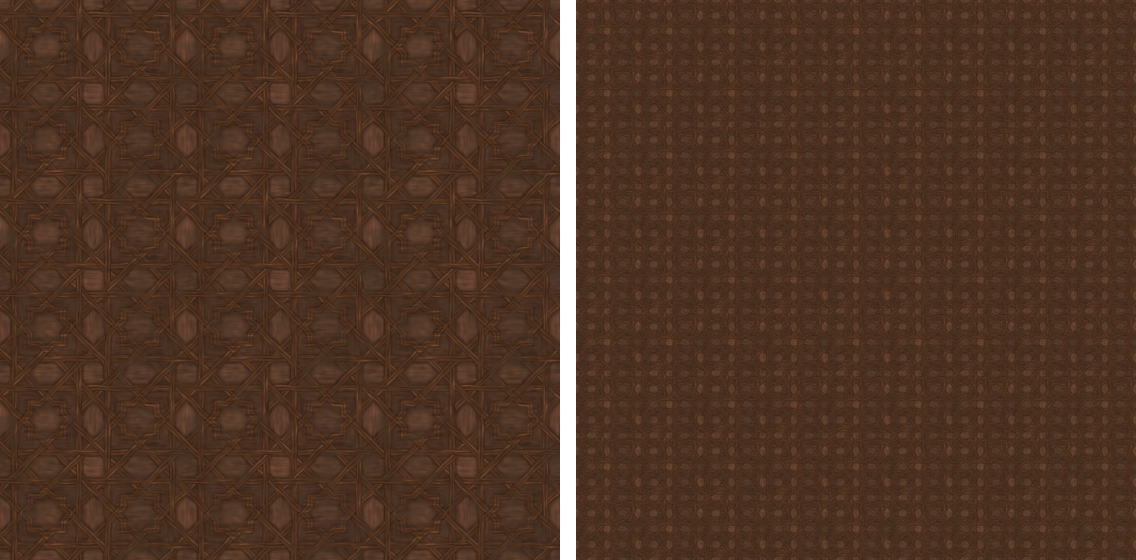
Left, the tile; right, the same tile 3 across and 3 down.
Write a Shadertoy shader that draws this pattern.

```glsl
// Dark carved wood lattice: eight-pointed stars, long hexagons and interlaced grooved straps

const float PI = 3.14159265;
const float STRAP = 0.034;  // half width of a strap, in cells

float hash(vec2 p) {
    vec3 q = fract(vec3(p.xyx) * 0.1031);
    q += dot(q, q.yzx + 33.33);
    return fract((q.x + q.y) * q.z);
}

vec2 gradient(vec2 cell, vec2 period) {
    float angle = 2.0 * PI * hash(mod(cell, period) + 7.0);
    return vec2(cos(angle), sin(angle));
}

// Gradient noise that wraps after a whole period
float noise(vec2 p, vec2 period) {
    vec2 i = floor(p), f = fract(p);
    vec2 s = f * f * f * (f * (f * 6.0 - 15.0) + 10.0);
    vec2 e = vec2(1, 0);
    float a = dot(gradient(i, period), f);
    float b = dot(gradient(i + e.xy, period), f - e.xy);
    float c = dot(gradient(i + e.yx, period), f - e.yx);
    float d = dot(gradient(i + e.xx, period), f - e.xx);
    return mix(mix(a, b, s.x), mix(c, d, s.x), s.y);
}

// Wood fibre running along the first axis; repeats every two cells
float fibre(vec2 p, vec2 scale) {
    return noise(p * scale, scale * 2.0) + 0.7 * noise(p * scale * 2.0 + 0.5, scale * 4.0);
}

// Union of a square and a diamond
float starDistance(vec2 p) {
    p = abs(p);
    return min(max(p.x, p.y) - 0.177, (p.x + p.y - 0.25) * 0.7071);
}

// Lays one strap, with its shadow, over any strap of lower rank
void layStrap(inout vec3 color, inout float topRank, float d, float rank, float grain, float pixel) {
    if (rank <= topRank) return;
    float t = d / STRAP;
    float cover = 1.0 - smoothstep(STRAP - 0.6 * pixel, STRAP + 0.6 * pixel, d);
    color *= 1.0 - 0.13 * (1.0 - smoothstep(0.9, 1.6, t));
    float ridge = smoothstep(0.0, 0.4, t) * (1.0 - smoothstep(0.55, 1.0, t));
    vec3 wood = mix(vec3(0.272, 0.17, 0.116), vec3(0.328, 0.2, 0.122), ridge);
    wood *= 1.0 + 0.3 * grain;
    wood += vec3(0.05, 0.033, 0.016) * smoothstep(0.25, 0.6, grain) * ridge;
    color = mix(color, wood, cover);
    if (cover > 0.5) topRank = rank;
}

void mainImage(out vec4 fragColor, in vec2 fragCoord) {
    vec2 p = fragCoord / iResolution.xy * 6.0;
    float pixel = 6.0 / min(iResolution.x, iResolution.y);

    // Slightly uneven handwork
    p += 0.012 * vec2(noise(p * 6.0, vec2(12)), noise(p.yx * 6.0 + 0.5, vec2(12)));
    vec2 local = fract(p) - 0.5;
    vec2 diagonal = vec2(p.x + p.y, p.x - p.y);

    // Distances to the strap centre lines
    float star = starDistance(local);
    vec2 straight = abs(abs(local) - 0.345);
    vec2 slanted = abs(fract(diagonal * 2.0) - 0.5) * 0.35355;
    float gap = min(min(straight.x, straight.y), abs(star));
    if (star > 0.0) gap = min(gap, min(slanted.x, slanted.y));

    // Panels: stars, hexagons and corner octagons lie on a half-cell lattice
    vec2 id = floor(p * 2.0 + 0.5);
    vec2 offset = p - id * 0.5;
    vec2 kind = mod(id, 2.0);
    float tone = hash(mod(id, 4.0) + 3.0);
    bool upright = kind.x < 0.5 && kind.y > 0.5;
    float grain = upright ? fibre(p.yx, vec2(4, 28)) : fibre(p, vec2(4, 28));
    float blotch = noise(p * 5.0, vec2(10));
    vec2 reach = upright ? vec2(0.14, 0.21) : vec2(0.21, 0.14);
    if (kind.x == kind.y) reach = kind.x > 0.5 ? vec2(0.16, 0.145) : vec2(0.17);
    float worn = 1.0 - smoothstep(0.55, 1.05, length(offset / reach) + 0.4 * blotch + 0.2 * grain);
    worn *= smoothstep(STRAP, STRAP + 0.035, gap);
    vec3 bare = mix(vec3(0.345, 0.238, 0.172), vec3(0.39, 0.25, 0.182), tone);
    vec3 color = mix(vec3(0.284, 0.187, 0.134), bare, worn * (0.65 + 0.35 * tone));
    color *= 1.0 + 0.2 * grain + 0.12 * blotch;

    // Interlaced straps; the rank alternates from crossing to crossing
    float topRank = -9.0;
    float over = local.x * local.y > 0.0 ? 1.0 : -1.0;
    float weave = 0.5 * cos(4.0 * PI * local.x);
    layStrap(color, topRank, straight.x, over, fibre(p.yx, vec2(4, 40)), pixel);
    layStrap(color, topRank, straight.y, -over, fibre(p, vec2(4, 40)), pixel);
    if (star > 0.0) {
        layStrap(color, topRank, slanted.x, weave, fibre(diagonal.yx, vec2(3, 28)), pixel);
        layStrap(color, topRank, slanted.y, -weave, fibre(diagonal, vec2(3, 28)), pixel);
    }
    layStrap(color, topRank, abs(star), 2.0, grain, pixel);

    // Uneven patina with dull grey-green patches
    float patina = noise(p * 2.0 + 0.3, vec2(4));
    color *= 1.0 + 0.08 * patina + 0.12 * noise(p * 16.0, vec2(32));
    color = mix(color, vec3(0.27, 0.2, 0.15), 0.45 * smoothstep(0.1, 0.5, blotch - patina * 0.5));
    fragColor = vec4(color, 1.0);
}
```
